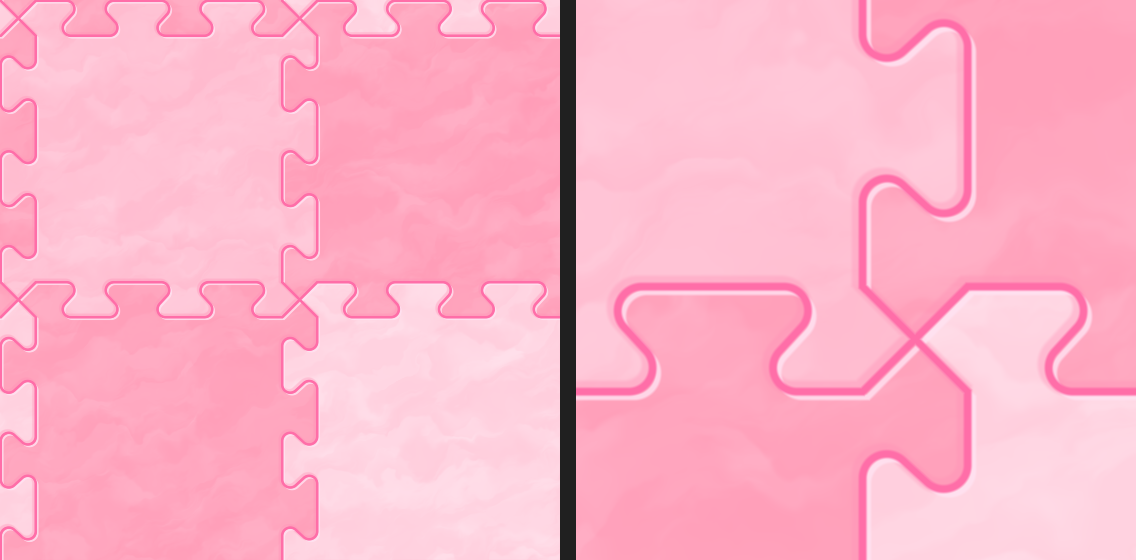
Left, the full canvas; right, a detail of the centre.
Reproduce this pattern procedurally as a three.js fragment shader.

```glsl
// Pink foam play mat: interlocking puzzle tiles with brushed, mottled faces.
#define TILE 0.5026
#define ORIGIN vec2(0.0326, 0.4648)
#define TAB_HEIGHT 0.0622
#define TAB_PERIOD 0.3368
#define TAB_HALF 0.092
#define LINE_HALF 0.0046
#define SOFT 0.0021
#define LINE_COLOR vec3(1.0, 0.43, 0.66)
#define DEEP_PINK vec3(1.0, 0.635, 0.735)
#define MID_PINK vec3(1.0, 0.745, 0.82)
#define PALE_PINK vec3(1.0, 0.82, 0.875)

varying vec2 vUv;

float hash(vec2 p) {
  p = fract(p * vec2(0.1031, 0.1173));
  p += dot(p, p.yx + 33.33);
  return fract((p.x + p.y) * p.x * 47.3);
}

float noise(vec2 p) {
  vec2 i = floor(p), f = fract(p);
  f = f * f * (3.0 - 2.0 * f);
  return mix(mix(hash(i), hash(i + vec2(1, 0)), f.x),
             mix(hash(i + vec2(0, 1)), hash(i + vec2(1, 1)), f.x), f.y);
}

float fbm(vec2 p) {
  float sum = 0.0, amp = 0.5;
  for (int i = 0; i < 4; i++) {
    sum += amp * noise(p);
    p = mat2(0.8, 0.6, -0.6, 0.8) * p * 2.1 + 7.3;
    amp *= 0.5;
  }
  return sum / 0.9375;
}

// Half of an S bend: flat top, round shoulder, slanted neck through the origin.
float bend(vec2 q) {
  const float radius = 0.0285;
  const vec2 neck = vec2(0.737, -0.676);
  vec2 w = q - vec2(-0.0078, TAB_HEIGHT - radius);
  float slant = dot(q, neck);
  if (w.x < 0.0) return max(w.y - radius, slant);
  if (neck.x * w.y - neck.y * w.x < 0.0) return slant;
  return length(w) - radius;
}

// Signed distance to a seam running along x; negative below it.
float seam(vec2 p, float tabCenter) {
  float along = fract(p.x);
  float across = p.y - floor(p.y + 0.5);
  float side = across < 0.0 ? -1.0 : 1.0;
  float corner = along - floor(along + 0.5);
  if (abs(corner) < 0.096) {
    vec2 c = side * vec2(corner, across);
    return side * max(c.y - TAB_HEIGHT, (c.y - c.x) * 0.7071);
  }
  float fold = abs(mod(along - tabCenter + 0.5 * TAB_PERIOD, TAB_PERIOD) - 0.5 * TAB_PERIOD);
  return side * bend(side * vec2(fold - TAB_HALF, across));
}

// Signed distances to the upright (x) and level (y) seams.
vec2 seams(vec2 p) {
  return vec2(seam(vec2(-p.y, p.x), 0.0648), seam(p, 0.0868));
}

float stroke(vec2 p, float halfWidth, float soft) {
  vec2 d = abs(seams(p));
  return 1.0 - smoothstep(halfWidth - soft, halfWidth + soft, min(d.x, d.y));
}

// Brushed mottling around zero: diagonal dabs over scalloped level ridges.
float brushwork(vec2 p) {
  vec2 warp = vec2(fbm(p * 7.0), fbm(p * 7.0 + 19.0)) - 0.5;
  vec2 q = p + 0.16 * warp;
  vec2 slanted = mat2(0.88, -0.48, 0.48, 0.88) * q;
  float dabs = smoothstep(0.42, 0.6, fbm(slanted * vec2(6.0, 17.0)));
  float wash = fbm(slanted * vec2(4.0, 9.0) + 31.0) - 0.5;
  float ridge = fract(q.y * 6.0 + 1.5 * fbm(q * vec2(5.0, 3.0) + 53.0));
  float scallop = smoothstep(0.0, 0.6, ridge) * (1.0 - smoothstep(0.9, 1.0, ridge));
  float patches = smoothstep(0.35, 0.65, noise(q * vec2(7.0, 9.0) + 71.0));
  return 0.5 * (dabs - 0.5) + 0.9 * wash + 0.7 * (scallop * patches - 0.25);
}

void main() {
  vec2 p = (vUv - ORIGIN) / TILE;

  // Tile on this side of both seams
  vec2 cell = floor(p + 0.5) - 1.0 + step(0.0, seams(p));
  float odd = mod(cell.x + cell.y, 2.0);
  vec3 even = mix(MID_PINK, PALE_PINK, mod(cell.x, 2.0));
  vec3 color = mix(even, DEEP_PINK, odd);

  // Face texture
  float tone = brushwork(p + 13.0 + 5.0 * mod(cell, 2.0));
  color += vec3(0.0, 0.042, 0.032) * (tone + 0.3);

  // Shaded groove, lit lower-right rim, then the seam itself
  color = mix(color, vec3(1.0, 0.56, 0.71), 0.35 * stroke(p + vec2(0.004, -0.004), 0.009, 0.003));
  color = mix(color, vec3(1.0, 0.89, 0.95), 0.8 * stroke(p - vec2(0.0065, -0.0065), 0.0035, SOFT));
  color = mix(color, LINE_COLOR, stroke(p, LINE_HALF, SOFT));

  gl_FragColor = vec4(min(color, 1.0), 1.0);
}
```
